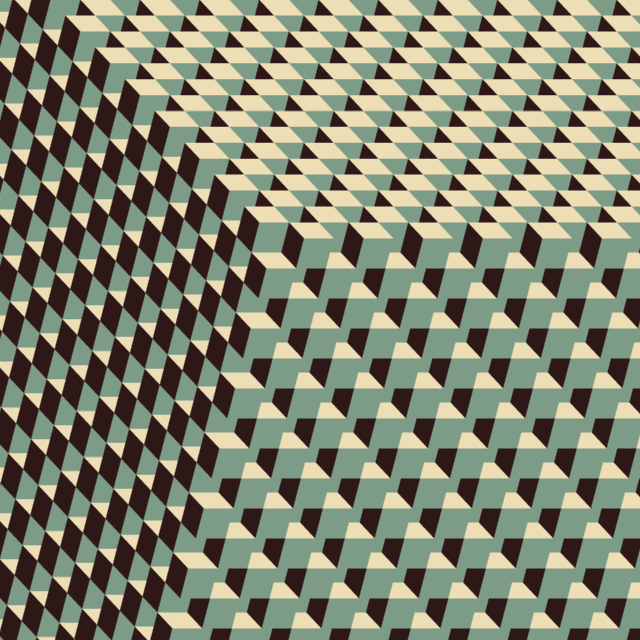
This pattern is drawn by a three.js fragment shader. Its source:

```glsl
// A large block, seen from one corner, whose three faces are checkered with
// missing unit cubes. Each point becomes an oblique ray that enters the block
// and stops at once on a cube, or at the inner wall of a one-cube notch.

varying vec2 vUv;

// Flat colour for a one-hot face axis: x = side, y = front, z = top
vec3 faceColor(vec3 axis) {
  vec3 side = vec3(0.18, 0.09, 0.09);
  vec3 front = vec3(0.49, 0.61, 0.53);
  vec3 top = vec3(0.93, 0.87, 0.71);
  return side * axis.x + front * axis.y + top * axis.z;
}

// One-hot mask of the smallest component
vec3 smallestAxis(vec3 v) {
  if (v.x < v.y && v.x < v.z) return vec3(1.0, 0.0, 0.0);
  return v.y < v.z ? vec3(0.0, 1.0, 0.0) : vec3(0.0, 0.0, 1.0);
}

vec3 cubeBlock(vec2 uv) {
  // Projected cube edges: across, toward the viewer, and down
  vec2 across = vec2(0.04655, 0.0);
  vec2 forward = vec2(0.0233, -0.02487);
  vec2 down = vec2(-0.01224, -0.04688);

  // Place the point on the front plane, in cube units from the near corner
  vec2 q = uv - vec2(0.4284, 0.6276);
  float row = q.y / down.y;
  vec3 origin = vec3((q.x - row * down.x) / across.x, 0.0, row);

  // The viewing ray is the step in space that projects to nothing
  float drop = forward.y / down.y;
  vec3 ray = vec3((forward.x - drop * down.x) / across.x, 1.0, drop);

  // Enter through the last of the three outer planes to be crossed
  vec3 enter = -origin / ray;
  float t = max(enter.x, max(enter.y, enter.z));
  vec3 cell = max(floor(origin + ray * (t + 0.0005)), 0.0);

  // Odd cells hold a cube; even cells are notches, so find the wall behind
  bool solid = mod(cell.x + cell.y + cell.z, 2.0) > 0.5;
  vec3 leave = (cell + 1.0 - origin) / ray;
  return faceColor(smallestAxis(solid ? -enter : leave));
}

void main() {
  // Average a 4 by 4 grid of samples to smooth the edges
  vec3 color = vec3(0.0);
  for (int j = 0; j < 4; j++) {
    for (int i = 0; i < 4; i++) {
      vec2 offset = (vec2(float(i), float(j)) - 1.5) / 4.0;
      color += cubeBlock(vUv + offset * 0.0023);
    }
  }
  gl_FragColor = vec4(color / 16.0, 1.0);
}
```
